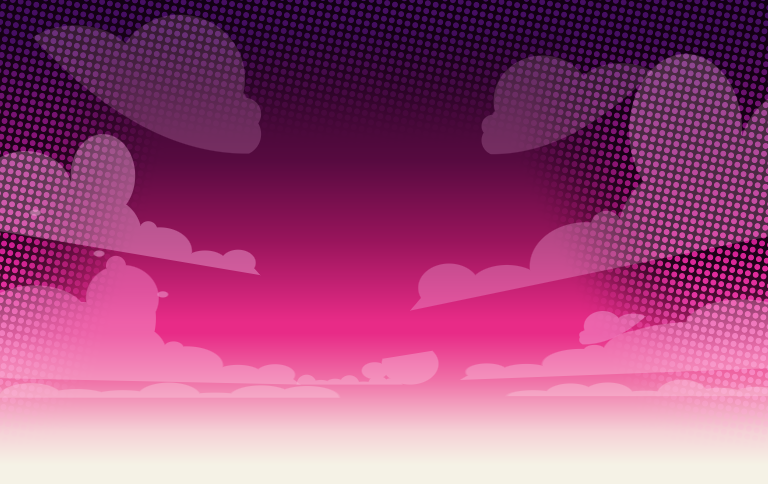
This background is drawn by a WebGL 1 fragment shader. Its source:

```glsl
precision highp float;
// Magenta dusk sky with translucent slanted clouds, halftone dots and a cream haze.
uniform vec2 u_resolution;

// Approximate signed distance to an ellipse.
float puff(vec2 p, vec2 center, vec2 radius) {
  return (length((p - center) / radius) - 1.0) * min(radius.x, radius.y);
}

float ramp(float a, float b, float x) {
  return clamp((x - a) / (b - a), 0.0, 1.0);
}

// Domed cloud with a curved underside; its pointed tip is at the origin.
float domeCloud(vec2 p) {
  float d = puff(p, vec2(19.0, -5.2), vec2(8.5, 8.3));
  d = min(d, puff(p, vec2(5.4, -3.5), vec2(7.8, 5.2)));
  d = min(d, puff(p, vec2(16.4, -9.4), vec2(11.7, 6.5)));
  d = min(d, puff(p, vec2(24.5, -11.5), vec2(4.2, 3.5)));
  d = min(d, puff(p, vec2(27.5, -9.8), vec2(2.1)));
  d = min(d, puff(p, vec2(26.8, -12.4), vec2(2.8)));
  float t = p.x / 29.7;
  float underside = -0.5 * p.x - 17.2 * t * (1.0 - t);
  return max(d, (underside - p.y) * 0.8);
}

// Long cloud bank, growing from a tip at the origin towards positive x.
float cloudBank(vec2 p, float lobeTop, float slope) {
  float d = puff(p, vec2(20.5, lobeTop - 5.4), vec2(4.2, 5.4));
  d = min(d, puff(p, vec2(25.0, lobeTop - 10.0), vec2(4.0)));
  d = min(d, puff(p, vec2(30.6, 10.9), vec2(6.1, 5.2)));
  d = min(d, puff(p, vec2(26.0, 7.0), vec2(9.0, 4.6)));
  d = min(d, puff(p, vec2(31.0, 4.0), vec2(14.0, 6.0)));
  d = min(d, puff(p, vec2(20.0, 5.0), vec2(4.6, 5.0)));
  d = min(d, puff(p, vec2(18.9, 7.0), vec2(2.6, 2.1)));
  d = min(d, puff(p, vec2(14.6, 5.8), vec2(1.2)));
  d = min(d, puff(p, vec2(13.1, 3.1), vec2(4.2, 3.1)));
  d = min(d, puff(p, vec2(7.2, 1.5), vec2(2.9, 1.7)));
  d = min(d, puff(p, vec2(2.9, 1.6), vec2(2.3, 1.7)));
  // Sharp wedge that joins the puffs to the tip.
  d = min(d, max((p.y - min(1.1 * p.x, 1.8)) * 0.7, p.x - 30.0));
  return max(d, slope * p.x - p.y);
}

// Low flat row of uneven puffs between two x positions.
float puffRow(vec2 p, float left, float right, float base, float height) {
  float d = 100.0;
  for (int i = 0; i < 7; i++) {
    float k = float(i);
    float size = 0.65 + 0.35 * sin(k * 2.4 + left);
    vec2 center = vec2(mix(left, right, (k + 0.5) / 7.0), base);
    d = min(d, puff(p, center, vec2((right - left) * 0.1, height * size)));
  }
  return max(d, base - p.y);
}

vec3 veil(vec3 under, vec3 tint, float alpha, float d) {
  return mix(under, tint, alpha * clamp(0.5 - d * u_resolution.x / 100.0, 0.0, 1.0));
}

void main() {
  // Canvas is 100 units wide and 62.8 high.
  vec2 p = gl_FragCoord.xy / u_resolution * vec2(100.0, 62.8);
  float y = p.y;

  // Sky gradient, from cream up to indigo.
  vec3 col = mix(vec3(0.96, 0.95, 0.90), vec3(0.96, 0.82, 0.84), ramp(2.5, 6.8, y));
  col = mix(col, vec3(0.94, 0.45, 0.66), ramp(6.8, 13.3, y));
  col = mix(col, vec3(0.91, 0.17, 0.53), ramp(13.3, 19.5, y));
  col = mix(col, vec3(0.60, 0.08, 0.36), ramp(21.0, 31.5, y));
  col = mix(col, vec3(0.34, 0.04, 0.25), ramp(31.5, 42.0, y));
  col = mix(col, vec3(0.23, 0.025, 0.20), ramp(42.0, 51.0, y));
  col = mix(col, vec3(0.10, 0.01, 0.14), ramp(51.0, 62.8, y));

  // Tilted halftone over the top and both sides.
  float lean = y - 30.0;
  float sides = max(smoothstep(72.0, 89.0, p.x + 0.45 * lean),
                    1.0 - smoothstep(0.0, 18.0, p.x - 0.3 * lean));
  float screen = max(sides, smoothstep(44.0, 62.0, y)) * smoothstep(4.0, 14.0, y);
  vec2 cell = fract(mat2(0.98, 0.2, -0.2, 0.98) * p / 1.04) - 0.5;
  float dotMask = 1.0 - smoothstep(0.30, 0.44, length(cell));
  vec3 dotColor = mix(vec3(1.0, 0.62, 0.82), vec3(0.92, 0.12, 0.62), ramp(10.0, 24.0, y));
  dotColor = mix(dotColor, vec3(0.29, 0.06, 0.41), ramp(28.0, 58.0, y));
  float shade = screen * smoothstep(15.0, 30.0, y) * (p.x < 50.0 ? 0.7 : 0.88);
  col = mix(col, vec3(0.10, 0.0, 0.10), shade);
  col = mix(col, dotColor, dotMask * screen * mix(0.45, 0.92, ramp(12.0, 24.0, y)));

  // High domed clouds.
  vec3 lilac = vec3(0.80, 0.53, 0.73);
  vec2 mirror = vec2(-1.0, 1.0);
  col = veil(col, lilac, 0.28, domeCloud(p - vec2(4.4, 57.8)));
  vec2 q = (p - vec2(84.9, 53.4)) * mirror / vec2(0.75, 0.71);
  col = veil(col, lilac, 0.28, domeCloud(q) * 0.71);

  // Middle cloud banks.
  vec3 rose = vec3(0.95, 0.66, 0.85);
  q = (p - vec2(33.9, 27.1)) * mirror;
  col = veil(col, rose, 0.45, cloudBank(q, 18.3, 0.168));
  q = (p - vec2(53.4, 22.5)) / vec2(1.75, 1.85);
  col = veil(col, rose, 0.35, cloudBank(q, 18.0, 0.195) * 1.75);

  // Low cloud banks melting into the haze.
  vec3 blush = mix(vec3(0.97, 0.70, 0.82), vec3(0.95, 0.50, 0.76), ramp(13.0, 25.0, y));
  q = (p - vec2(39.1, 12.9)) * mirror / vec2(1.13, 0.8);
  float bank = min(cloudBank(q, 19.4, 0.03) * 0.8, puff(p, vec2(15.1, 28.3), vec2(1.3)));
  bank = min(bank, puff(p, vec2(16.1, 21.5), vec2(4.2, 6.0)));
  col = veil(col, blush, 0.52, bank);
  q = (p - vec2(59.9, 13.5)) / vec2(1.2, 0.65);
  col = veil(col, blush, 0.52, cloudBank(q, 9.5, 0.07) * 0.65);
  q = (p - vec2(84.0, 21.7)) * mirror / vec2(0.29, 0.24);
  col = veil(col, rose, 0.45, domeCloud(q) * 0.24);

  // Small central cloud with a flared top.
  float bowl = max(puff(p, vec2(53.4, 15.6), vec2(3.7, 2.7)), y - 16.6 - 0.16 * (p.x - 52.0));
  bowl = min(bowl, puff(p, vec2(48.8, 14.7), vec2(1.7, 1.1)));
  bowl = min(bowl, puffRow(p, 39.0, 52.0, 12.9, 1.3));
  col = veil(col, blush, 0.5, max(bowl, 12.9 - y));

  // Pale rows along the horizon.
  col = veil(col, vec3(0.98, 0.80, 0.87), 0.4, puffRow(p, 1.0, 43.0, 11.2, 2.0));
  col = veil(col, vec3(0.98, 0.80, 0.87), 0.4, puffRow(p, 67.0, 101.0, 11.4, 2.2));

  // Halftone over the clouds: darker gaps above, lighter dots below.
  col *= 1.0 - 0.3 * screen * (1.0 - dotMask) * smoothstep(16.0, 30.0, y);
  col = mix(col, vec3(1.0, 0.76, 0.89), 0.3 * dotMask * screen * (1.0 - ramp(16.0, 32.0, y)));

  // Drifting wisps.
  for (int i = 0; i < 3; i++) {
    vec2 wisp = vec2(4.6, 35.2) + float(i) * vec2(8.3, -5.3);
    col = veil(col, rose, 0.5, puff(p, wisp, vec2(0.7, 0.4)));
  }
  gl_FragColor = vec4(col, 1.0);
}
```
